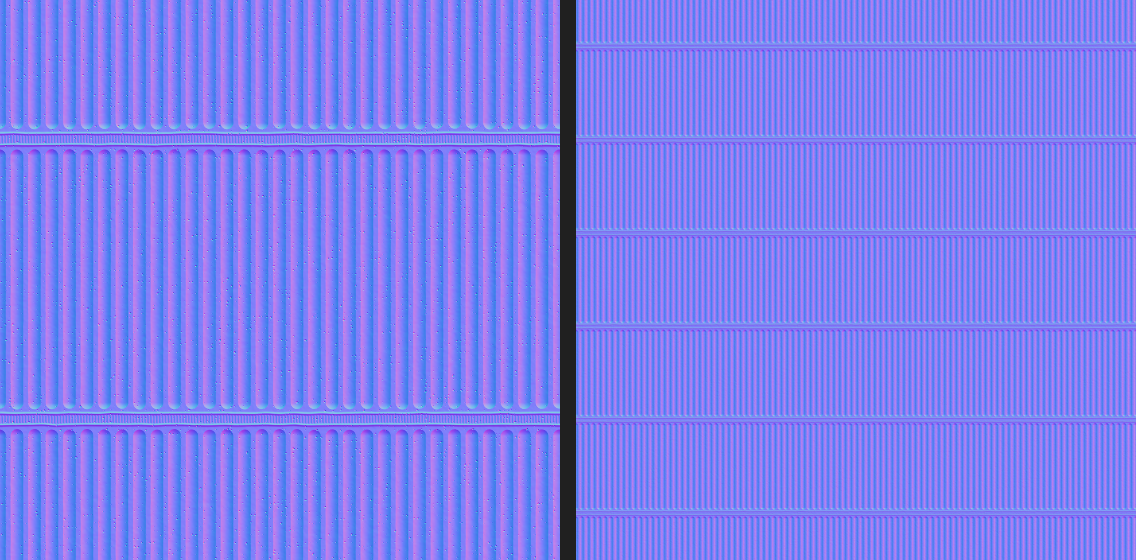
Left, the tile; right, the same tile 3 across and 3 down.
A WebGL 2 fragment shader for this texture map:

```glsl
#version 300 es
precision highp float;
// Tiling normal map of worn fluted stone with narrow ribbed bands.
uniform vec2 u_resolution;
out vec4 fragColor;

const float UNIT = 1.0 / 768.0;          // design unit, as a share of the canvas
const float FLUTES = 32.0;               // repeats across
const float BANDS = 2.0;                 // repeats down
const float RIBS = 192.0;                // fine ribs across each band
const float FLUTE_CENTER = 0.97;         // share of one flute cell
const float BAND_CENTER = 0.2513;        // height of the lowest band
const float FLUTE_RADIUS = 8.6 * UNIT;
const float FLUTE_DEPTH = 3.0 * UNIT;
const float FLUTE_GAP = 14.0 * UNIT;     // band centre to flute end
const float FILLET_OFFSET = 7.7 * UNIT;  // band centre to each raised line
const float FILLET_WIDTH = 1.6 * UNIT;
const float FILLET_HEIGHT = 1.6 * UNIT;
const float RIB_HALF_SPAN = 5.0 * UNIT;
const float RIB_HEIGHT = 0.26 * UNIT;
const vec2 EDGE_WOBBLE = vec2(0.2, 0.7) * UNIT;
const float GRAIN_HEIGHT = 0.05 * UNIT;
const float PIT_CELLS = 144.0;
const float PIT_CHANCE = 0.36;
const float PIT_DEPTH = 0.65 * UNIT;
const float PIT_RAGGEDNESS = 0.7 * UNIT;
const float BLUE_LEVEL = 0.98;
const float MIN_STEP = 0.0006;           // smallest slope sampling distance

// Integer hash giving 0..1.
float hash(vec2 cell, uint seed) {
    uvec2 q = uvec2(cell) * uvec2(1597334673u, 3812015801u);
    uint n = (q.x ^ q.y ^ (seed * 2798796415u)) * 1597334673u;
    n = (n ^ (n >> 15)) * 2246822519u;
    n ^= n >> 13;
    return float(n >> 8) / 16777216.0;
}

// Value noise in -1..1 that wraps over the given whole number of cells.
float noise(vec2 uv, vec2 cells, uint seed) {
    vec2 p = uv * cells;
    vec2 a = mod(floor(p), cells);
    vec2 b = mod(a + 1.0, cells);
    vec2 f = fract(p);
    f = f * f * (3.0 - 2.0 * f);
    float low = mix(hash(a, seed), hash(vec2(b.x, a.y), seed), f.x);
    float high = mix(hash(vec2(a.x, b.y), seed), hash(b, seed), f.x);
    return 2.0 * mix(low, high, f.y) - 1.0;
}

// Round-ended concave channels.
float fluteHeight(vec2 uv, float bandY) {
    float column = uv.x * FLUTES - FLUTE_CENTER + 0.5;
    float id = mod(floor(column), FLUTES);
    float across = (fract(column) - 0.5) / FLUTES;
    float halfCell = 0.5 / BANDS;
    float capY = halfCell - FLUTE_GAP - FLUTE_RADIUS;
    float along = max(halfCell - abs(bandY) - capY, 0.0);
    along = max(capY > 0.0 ? halfCell - abs(bandY) : 0.0, 0.0);
    along = max(abs(fract(bandY * BANDS) - 0.5) / BANDS - capY, 0.0);
    float r = length(vec2(across, along)) / FLUTE_RADIUS;
    float depth = FLUTE_DEPTH * mix(0.95, 1.05, hash(vec2(id, 0.0), 5u));
    return -depth * max(1.0 - r * r, 0.0);
}

// Two raised lines with fine vertical ribs between them.
float bandHeight(float x, float bandY) {
    float y = abs(bandY);
    float d = (y - FILLET_OFFSET) / FILLET_WIDTH;
    float ribMask = 1.0 - smoothstep(RIB_HALF_SPAN - UNIT, RIB_HALF_SPAN + UNIT, y);
    float rib = cos(6.283185 * x * RIBS);
    return FILLET_HEIGHT * exp(-d * d) + RIB_HEIGHT * ribMask * (rib + 0.8);
}

// Small ragged chips, at most one in each cell.
float pitHeight(vec2 uv) {
    vec2 ragged = vec2(noise(uv, vec2(320.0), 6u), noise(uv, vec2(320.0), 7u));
    vec2 p = (uv + ragged * PIT_RAGGEDNESS) * PIT_CELLS;
    vec2 cell = mod(floor(p), PIT_CELLS);
    vec2 center = 0.35 + 0.3 * vec2(hash(cell, 11u), hash(cell, 12u));
    float size = hash(cell, 13u);
    float radius = mix(0.1, 0.33, size * size);
    float present = step(hash(cell, 14u), PIT_CHANCE);
    vec2 d = (fract(p) - center) * vec2(1.0, mix(0.95, 1.4, hash(cell, 15u)));
    float bowl = 1.0 - smoothstep(0.1, 1.0, length(d) / radius);
    return -PIT_DEPTH * present * bowl * radius / 0.2;
}

float surfaceHeight(vec2 uv) {
    // Uneven edges
    vec2 wobble = vec2(noise(uv, vec2(64.0, 96.0), 1u), noise(uv, vec2(40.0, 48.0), 2u));
    vec2 worn = uv + wobble * EDGE_WOBBLE;
    float bandY = (fract((worn.y - BAND_CENTER) * BANDS + 0.5) - 0.5) / BANDS;

    // Carved form and stone grain
    float grain = noise(uv, vec2(256.0), 3u) + 1.6 * noise(uv, vec2(128.0), 4u);
    return fluteHeight(worn, bandY) + bandHeight(worn.x, bandY)
        + pitHeight(uv) + GRAIN_HEIGHT * grain;
}

void main() {
    vec2 uv = gl_FragCoord.xy / u_resolution;

    // Slopes averaged over about one pixel
    vec2 e = max(vec2(MIN_STEP), 0.5 / u_resolution);
    float dx = surfaceHeight(uv + vec2(e.x, 0.0)) - surfaceHeight(uv - vec2(e.x, 0.0));
    float dy = surfaceHeight(uv + vec2(0.0, e.y)) - surfaceHeight(uv - vec2(0.0, e.y));
    vec3 normal = normalize(vec3(-vec2(dx, dy) / (2.0 * e), 1.0));
    vec3 color = normal * 0.5 + 0.5;
    fragColor = vec4(color * vec3(1.0, 1.0, BLUE_LEVEL), 1.0);
}
```
